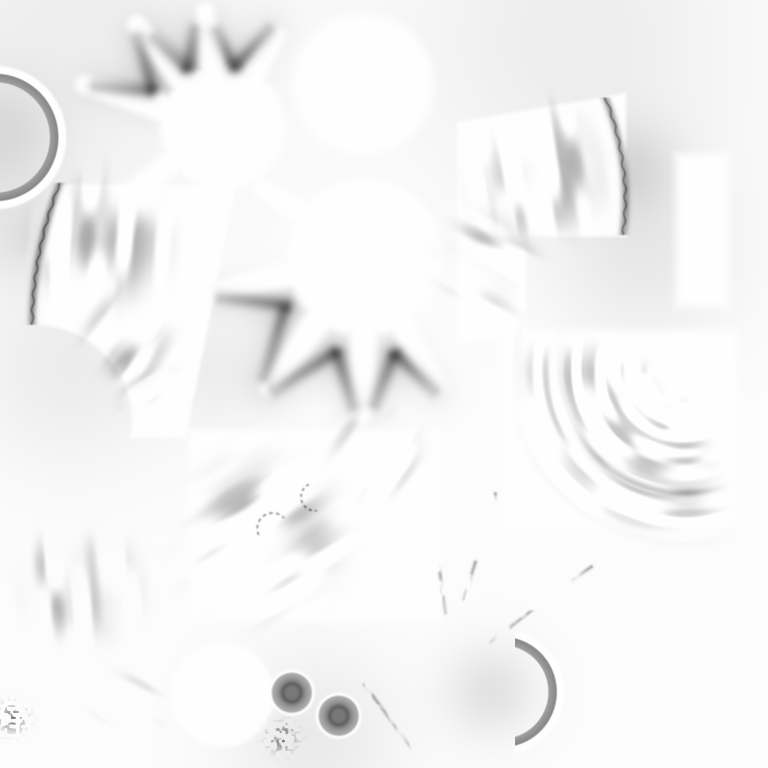
Reproduce this texture map procedurally as a Shadertoy shader.

```glsl
// Pale occlusion map: white garment and hand islands on a softly shaded ground.
// Distance functions lay out the islands; Gaussian strokes and stretched noise
// add the dark finger webs, cuffs, rings, seams and cloth folds.

// Ground shadows: centre, radius, depth (percent of the canvas, y down)
const vec4 SHADOWS[10] = vec4[](
  vec4(10, 3, 24, .055), vec4(75, 5, 21, .06), vec4(84, 33, 12, .07), vec4(9, 48, 13, .06),
  vec4(29, 48, 8, .05), vec4(41, 96, 11, .07), vec4(64, 90, 6, .1), vec4(0, 18, 8, .11),
  vec4(82, 22, 6, .1), vec4(2, 31, 6, .07));
// Finger webs: dark end, fading end
const vec4 WEBS[12] = vec4[](
  vec4(19.4, 11.9, 12.5, 11.2), vec4(19.8, 11.3, 18, 5), vec4(24.1, 8.7, 20.2, 5),
  vec4(24.5, 8.7, 25.3, 4), vec4(30.4, 8.6, 28.2, 4.2), vec4(30.8, 8.5, 35, 4),
  vec4(37.2, 39.7, 29, 38.8), vec4(37, 40.5, 34.5, 49), vec4(43.4, 46, 35.8, 50.8),
  vec4(43.9, 46.2, 46, 52.8), vec4(51.2, 46.4, 48.8, 52.5), vec4(51.7, 46.3, 56.5, 50.8));
const vec2 UPPER_TIPS[5] = vec2[](
  vec2(11, 11), vec2(17.8, 3.2), vec2(26.7, 1.6), vec2(36, 4.6), vec2(17, 25));
const vec2 LOWER_TIPS[5] = vec2[](
  vec2(29, 37.5), vec2(35, 50.5), vec2(47.2, 54), vec2(57, 50.3), vec2(34.3, 24.5));
const vec4 SEAMS[6] = vec4[](
  vec4(64.5, 64.3, 63.9, 66.8), vec4(61.9, 73.2, 60.4, 78), vec4(57.2, 74, 58, 79.8),
  vec4(77, 73.8, 74.5, 75.5), vec4(69.8, 79, 63.8, 83.7), vec4(47.5, 89.2, 53.5, 97.3));
// Fold patches: centre, radius, angle
const vec4 FOLDS[9] = vec4[](
  vec4(13, 31, 8, 1.65), vec4(16.5, 44, 5, -.95), vec4(20, 52, 4, -.6),
  vec4(70, 22, 8, 1.4), vec4(63.5, 35, 6, .5), vec4(34, 70, 9, -.55),
  vec4(49, 59, 5, -.95), vec4(10.5, 76, 7, 1.5), vec4(17, 92, 4, .5));

float hash(vec2 p) { return fract(sin(dot(p, vec2(127.1, 311.7))) * 43758.5); }

float noise(vec2 p) {
  vec2 i = floor(p), f = smoothstep(0., 1., fract(p));
  return mix(mix(hash(i), hash(i + vec2(1, 0)), f.x),
             mix(hash(i + vec2(0, 1)), hash(i + 1.), f.x), f.y);
}

float bell(float d, float w) { return exp(-d * d / (w * w)); }

float box(vec2 p, vec2 centre, vec2 halfSize) {
  vec2 d = abs(p - centre) - halfSize;
  return length(max(d, 0.)) + min(max(d.x, d.y), 0.);
}

// Distance to a segment and position along it
vec2 segment(vec2 p, vec2 a, vec2 b) {
  float h = clamp(dot(p - a, b - a) / dot(b - a, b - a), 0., 1.);
  return vec2(length(p - mix(a, b, h)), h);
}

float stroke(vec2 p, vec4 s, float w) {
  vec2 d = segment(p, s.xy, s.zw);
  return bell(d.x, w) * (1. - .5 * d.y);
}

float hand(vec2 p, vec2 palm, float radius, vec2 tips[5]) {
  float d = length(p - palm) - radius;
  for (int i = 0; i < 5; i++) {
    vec2 s = segment(p, palm, tips[i]);
    d = min(d, s.x - mix(2.4, 1.2, s.y));
  }
  return d;
}

float whiten(float c, float d, float soft) { return mix(c, .995, smoothstep(soft, -soft, d)); }

// Noise streaks along an angle, inside a soft disc
float folds(vec2 p, vec4 patch_) {
  vec2 q = p - patch_.xy;
  float s = sin(patch_.w), k = cos(patch_.w), r = length(q) / patch_.z;
  vec2 cell = vec2(k * q.x + s * q.y, k * q.y - s * q.x) * vec2(.14, .6);
  return exp(-r * r * r * r) * smoothstep(.45, .95, noise(cell + patch_.xy));
}

float cuff(vec2 p, vec2 bow, float curve, float top, float bottom) {
  float y = p.y - bow.y, x = p.x - bow.x - curve * y * y;
  float ends = smoothstep(-.2, .2, min(p.y - top, bottom - p.y));
  return ends * (.34 * bell(x, .55) + .2 * bell(x + .15 * sin(p.y * 3.), .16));
}

float ring(float c, float r, float outer) {
  c = mix(c, .995, smoothstep(-.2, .1, r - outer) * smoothstep(1.3, .8, r - outer));
  float band = smoothstep(.7, .4, abs(r - outer + .55));
  return mix(c, .52 + .1 * (outer - r), band);
}

float disc(float c, float r) {
  c = whiten(c, r - 3., .3);
  float tone = .47 + .2 * smoothstep(1., 2.6, r) - .09 * bell(r - 1.2, .3);
  return mix(c, tone, smoothstep(2.8, 2.4, r));
}

float dashedArc(vec2 q, float radius, float facing) {
  float a = atan(q.y, q.x);
  return bell(length(q) - radius, .16) * smoothstep(-.1, .3, cos(a - facing)) * (.5 + .5 * sin(a * 14.));
}

void mainImage(out vec4 fragColor, in vec2 fragCoord) {
  vec2 p = 100. * fragCoord / iResolution.xy;
  p.y = 100. - p.y;

  // Ground and wide web shadows
  float c = .988;
  for (int i = 0; i < 10; i++) c -= SHADOWS[i].w * bell(length(p - SHADOWS[i].xy), SHADOWS[i].z);
  for (int i = 0; i < 12; i++) c -= .08 * stroke(p, WEBS[i], 3.);

  // Sleeves, torso, skirt and pale patches
  float left = box(p + vec2(p.y * .2 - 6.6, 0), vec2(17.5, 40.5), vec2(11.5, 16.5));
  c = whiten(c, max(left, 12.7 - length(p - vec2(4.5, 55))), .4);
  float right = box(p + vec2(0, p.x * .17 - 11.9), vec2(70.5, 28.6), vec2(11, 14.5));
  c = whiten(c, max(right, -box(p, vec2(83.5, 45.8), vec2(15))), .4);
  c = whiten(c, box(p, vec2(80.5, 56), vec2(15.5, 13)), 1.);
  c = whiten(c, box(p, vec2(41, 68.5), vec2(16.5, 12.5)), .8);
  c = whiten(c, box(p, vec2(91.5, 30), vec2(3.5, 10)), 1.);
  c = whiten(c, length(p - vec2(28.9, 90.5)) - 6.8, .5);
  c = whiten(c, length(p - vec2(47.3, 11)) - 9.2, 1.);

  // Hands with dark edges between the fingers
  c = whiten(c, hand(p, vec2(29, 16.5), 8.2, UPPER_TIPS), .8);
  c = whiten(c, hand(p, vec2(47.5, 33.5), 10.2, LOWER_TIPS), .8);
  for (int i = 0; i < 12; i++) c *= 1. - .39 * stroke(p, WEBS[i], 1.);

  // Cloth folds and the curved torso sweep
  for (int i = 0; i < 9; i++) c -= .32 * folds(p, FOLDS[i]);
  vec2 q = p - vec2(89, 48);
  float r = length(q), a = atan(q.y, -q.x);
  float sweep = smoothstep(-.4, .1, a) * smoothstep(2., 1.6, a) * smoothstep(3., 8., r) * smoothstep(24., 17., r);
  c -= sweep * (.22 * smoothstep(.5, .95, noise(vec2(a * 2.5, r))) + .2 * bell(r - 16.2, .5) * smoothstep(.4, 1.2, a));

  // Cuffs, rings and discs
  c -= cuff(p, vec2(4.2, 42.3), .0105, 23.8, 42.3);
  c -= cuff(p, vec2(81.4, 26), -.0145, 12.7, 30.6);
  c = ring(c, length(p - vec2(-.7, 17.9)), 8.3);
  if (p.x > 67.) c = ring(c, length(p - vec2(65.3, 90.1)), 7.2);
  if (p.x > 35.2) c = disc(c, length(p - vec2(38, 90.2)));
  c = disc(c, length(p - vec2(44.1, 93.2)));

  // Seams, dashed arcs and speckled scraps
  for (int i = 0; i < 6; i++) c -= .3 * stroke(p, SEAMS[i], .25) * smoothstep(.2, .6, noise(p));
  c -= .35 * (dashedArc(p - vec2(35.5, 68.8), 2., -2.2) + dashedArc(p - vec2(41, 64.7), 1.8, 2.9));
  float scraps = bell(length(p - vec2(36.7, 96)), 1.6) + bell(length(p - vec2(1.6, 93.5)), 1.6);
  c -= .5 * scraps * smoothstep(.55, .8, noise(p * 2.6));

  fragColor = vec4(vec3(clamp(c, 0., 1.)), 1);
}
```
